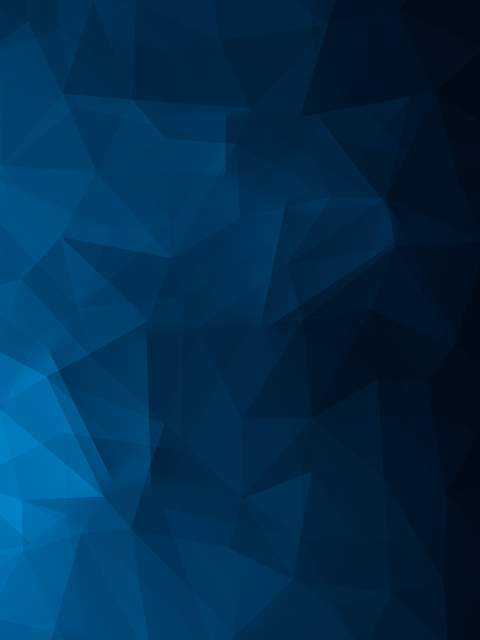
Write a Shadertoy shader that draws this background.

```glsl
// Low-poly blue backdrop: a jittered grid is split into triangular facets,
// toned by a smooth light field (bright lower left, dark right edge) with
// random shades, and a few long folds lit on one side.

const vec2 MAIN_GRID = vec2(6.3, 8.2);   // cells across the canvas
const vec2 FINE_GRID = vec2(5.1, 6.4);
const float MAIN_SEED = 17.0;
const float FINE_SEED = 61.0;
const float JITTER = 0.44;               // below 0.5 keeps the mesh whole
const float MAIN_CONTRAST = 0.24;
const float FINE_CONTRAST = 0.14;
const float TILT = 0.25;                 // gradient inside a facet
const float FACET_FLATNESS = 0.75;       // 0 smooth light, 1 flat facets
const float EDGE_SOFTNESS = 0.6;         // half width in output pixels
const float FOLD_STRENGTH = 0.19;
const float FOLD_REACH = 0.09;
const float LEFT_TONE = 0.225;
const float TONE_FALL = 0.182;
const float MIN_TONE = 0.03;

float hash(vec2 p) {
    vec3 q = fract(p.xyx * 0.1031);
    q += dot(q, q.yzx + 33.33);
    return fract((q.x + q.y) * q.z);
}
vec2 hash2(vec2 p) { return vec2(hash(p), hash(p + 47.3)); }
float cross2(vec2 a, vec2 b) { return a.x * b.y - a.y * b.x; }

// Signed distance to the line a-b, positive on its left
float edgeDistance(vec2 p, vec2 a, vec2 b) {
    return cross2(b - a, p - a) / length(b - a);
}

// Soft elliptical light
float glow(vec2 p, vec2 center, vec2 radius) {
    vec2 d = (p - center) / radius;
    return exp(-dot(d, d));
}

// Broad light over the canvas
float lightField(vec2 p) {
    float tone = LEFT_TONE - TONE_FALL * p.x;
    tone += 0.23 * glow(p, vec2(0.00, 0.20), vec2(0.20, 0.30));
    tone += 0.06 * glow(p, vec2(0.45, 0.08), vec2(0.45, 0.25));
    tone += 0.06 * glow(p, vec2(0.42, 0.67), vec2(0.46, 0.16));
    tone += 0.03 * glow(p, vec2(0.02, 0.76), vec2(0.16, 0.12));
    tone -= 0.06 * glow(p, vec2(0.00, 1.00), vec2(0.16, 0.08));
    tone -= 0.03 * glow(p, vec2(0.28, 0.90), vec2(0.12, 0.06));
    tone -= 0.02 * glow(p, vec2(0.75, 0.44), vec2(0.15, 0.07));
    return max(tone, MIN_TONE);
}

// Crease from a to b: light on its left, shade on its right
float fold(vec2 p, vec2 a, vec2 b) {
    float along = clamp(dot(p - a, b - a) / dot(b - a, b - a), 0.0, 1.0);
    float d = edgeDistance(p, a, b);
    float soft = EDGE_SOFTNESS / iResolution.y;
    float side = 2.0 * smoothstep(-soft, soft, d) - 1.0;
    float ends = smoothstep(0.0, 0.15, along) * smoothstep(1.0, 0.85, along);
    return side * ends * exp(-abs(d) / FOLD_REACH);
}

// Large ridges of the sheet
float foldShade(vec2 p) {
    return fold(p, vec2(0.54, 0.48), vec2(0.85, 0.635))
         + fold(p, vec2(0.54, 0.48), vec2(0.60, 0.70))
         + fold(p, vec2(0.316, 0.22), vec2(0.304, 0.50))
         + fold(p, vec2(0.24, 0.24), vec2(0.09, 0.47))
         + fold(p, vec2(0.85, 0.635), vec2(0.65, 0.83))
         + fold(p, vec2(0.47, 0.72), vec2(0.47, 0.83));
}

vec2 meshPoint(vec2 id, float seed) {
    return id + JITTER * (2.0 * hash2(id + seed) - 1.0);
}

// Weighted facet sample: centre.xy, shade, coverage
vec4 facet(vec2 p, vec2 a, vec2 b, vec2 c, vec2 key, float soft) {
    float d = min(edgeDistance(p, a, b),
              min(edgeDistance(p, b, c), edgeDistance(p, c, a)));
    vec2 center = (a + b + c) / 3.0;
    vec2 slope = 2.0 * hash2(key + 91.7) - 1.0;
    float shade = hash(key) - 0.5 + TILT * dot(p - center, slope);
    return vec4(center, shade, 1.0) * smoothstep(-soft, soft, d);
}

// Facet centre in canvas units (xy) and its shade (z)
vec3 facetMesh(vec2 uv, vec2 grid, float seed) {
    vec2 p = uv * grid;
    float soft = EDGE_SOFTNESS * grid.y / iResolution.y;
    vec4 sum = vec4(0.0);
    for (int y = -1; y <= 1; y++)
    for (int x = -1; x <= 1; x++) {
        vec2 id = floor(p) + vec2(x, y);
        vec2 a = meshPoint(id, seed), b = meshPoint(id + vec2(1, 0), seed);
        vec2 c = meshPoint(id + 1.0, seed), d = meshPoint(id + vec2(0, 1), seed);
        // Split along the diagonal that leaves the fuller triangles
        float areaAC = min(cross2(b - a, c - a), cross2(c - a, d - a));
        float areaBD = min(cross2(b - a, d - a), cross2(c - b, d - b));
        bool splitAC = areaAC > areaBD;
        vec2 key = id + seed + 13.1;
        sum += facet(p, a, b, splitAC ? c : d, key, soft);
        sum += facet(p, splitAC ? a : b, c, d, key + 29.6, soft);
    }
    sum /= max(sum.w, 1e-4);
    return vec3(sum.xy / grid, sum.z);
}

void mainImage(out vec4 fragColor, in vec2 fragCoord) {
    vec2 uv = fragCoord / iResolution.xy;
    vec3 mainFacet = facetMesh(uv, MAIN_GRID, MAIN_SEED);
    vec3 fineFacet = facetMesh(uv, FINE_GRID, FINE_SEED);
    float tone = lightField(mix(uv, mainFacet.xy, FACET_FLATNESS));
    tone *= 1.0 + MAIN_CONTRAST * mainFacet.z + FINE_CONTRAST * fineFacet.z
          + FOLD_STRENGTH * foldShade(uv);
    // Navy to azure ramp
    fragColor = vec4(0.0, tone, 0.02 + 1.74 * tone - 0.5 * tone * tone, 1.0);
}
```
